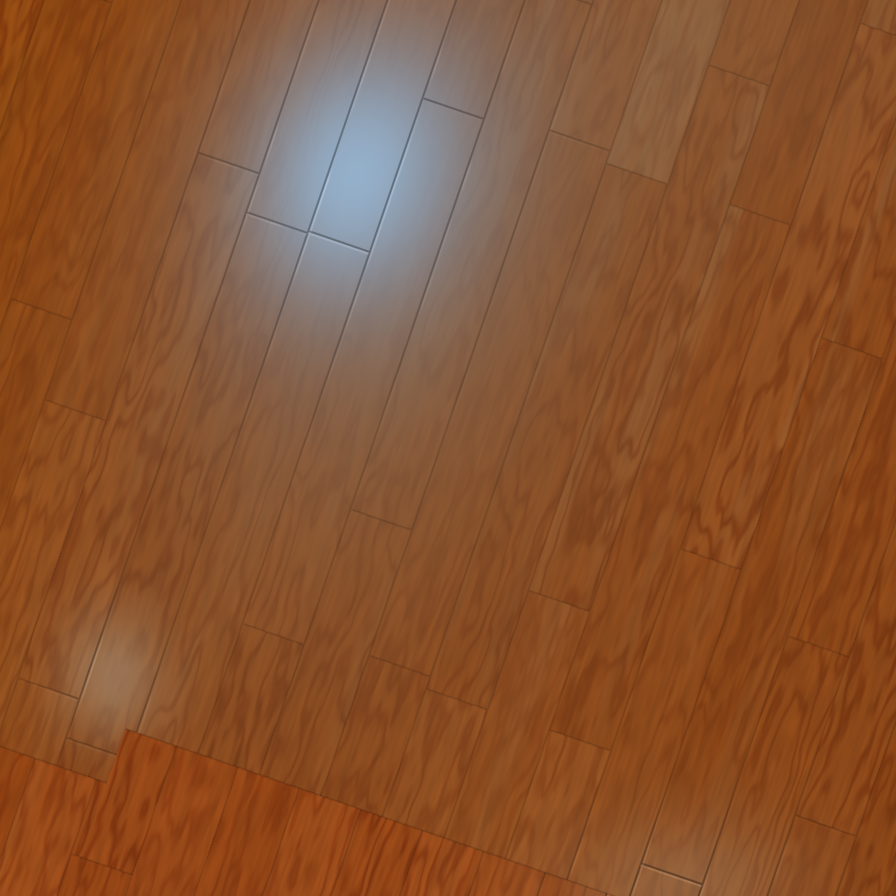
Write a Shadertoy shader that draws this texture.

```glsl
#define PLANK_WIDTH 0.0725
#define PLANK_LENGTH 0.62
#define PLANK_SHIFT 0.0125
#define TILT 0.33
#define SEAM_WIDTH 0.0011
#define GRAIN_DEPTH 0.62
#define WOOD_ORANGE vec3(0.555, 0.275, 0.085)
#define WOOD_TAN vec3(0.585, 0.385, 0.215)
#define GRAIN_DARK vec3(0.425, 0.170, 0.045)
#define HAZE_COLOR vec3(0.520, 0.405, 0.310)
#define SHEEN_COLOR vec3(0.475, 0.490, 0.560)
#define GLARE_COLOR vec3(0.590, 0.715, 0.830)

float hash(vec2 p) {
    return fract(sin(dot(p, vec2(12.9898, 78.233))) * 43758.5453);
}

float noise(vec2 p) {
    vec2 i = floor(p), f = fract(p);
    f = f * f * (3.0 - 2.0 * f);
    return mix(mix(hash(i), hash(i + vec2(1, 0)), f.x),
               mix(hash(i + vec2(0, 1)), hash(i + vec2(1, 1)), f.x), f.y);
}

float fbm(vec2 p) {
    float sum = 0.0, amp = 0.5;
    for (int i = 0; i < 4; i++) {
        sum += amp * noise(p);
        p = p * 2.03 + 17.3;
        amp *= 0.5;
    }
    return sum;
}

// Soft elliptical spot of light
float spot(vec2 p, vec2 center, vec2 radius) {
    vec2 d = (p - center) / radius;
    return exp(-dot(d, d));
}

// Line of the given half width, at distance d
float line(float d, float halfWidth, float px) {
    return 1.0 - smoothstep(halfWidth - px, halfWidth + px, abs(d));
}

// x: growth rings, y: fine pores, z: pale streaks
vec3 woodGrain(vec2 q, float seed) {
    vec2 s = q + seed * vec2(37.0, 53.0);
    float warp = fbm(s * vec2(26.0, 5.5));
    float ripple = noise(s * vec2(75.0, 32.0));
    float rings = 0.5 + 0.5 * sin(38.0 * warp + 2.2 * ripple + q.x * 90.0);
    float pores = noise(s * vec2(330.0, 34.0)) * 0.6 + noise(s * vec2(170.0, 20.0)) * 0.4;
    float streak = smoothstep(0.48, 0.72, fbm(s * vec2(30.0, 2.6) + 9.0));
    return vec3(pow(rings, 2.2), pores, streak);
}

void mainImage(out vec4 fragColor, in vec2 fragCoord) {
    vec2 uv = fragCoord / iResolution.xy;
    float px = 0.75 / iResolution.y;

    // Floor frame: q.x across the planks, q.y along them
    float c = cos(TILT), s = sin(TILT);
    vec2 q = vec2(c * uv.x - s * uv.y, s * uv.x + c * uv.y);

    // Overlapping section in the lower left corner
    float stepX = 0.072;
    float edgeY = q.x < stepX ? 0.158 : 0.222;
    float section = 1.0 - smoothstep(edgeY - px, edgeY + px, q.y);
    float inSection = step(q.y, edgeY);

    // Staggered planks
    float across = (q.x - PLANK_SHIFT) / PLANK_WIDTH + 0.35 * inSection;
    float row = floor(across) + 40.0 * inSection;
    float along = q.y / PLANK_LENGTH + hash(vec2(row, 3.7));
    float seed = hash(vec2(row, floor(along)));
    float tone = hash(vec2(seed * 91.0, row));
    float sideDist = (fract(across + 0.5) - 0.5) * PLANK_WIDTH;
    float endDist = (fract(along + 0.5) - 0.5) * PLANK_LENGTH;

    // Lights
    float glare = spot(q, vec2(0.115, 0.890), vec2(0.105, 0.135));
    float sheen = spot(q, vec2(0.125, 0.900), vec2(0.165, 0.225));
    float haze = 0.65 * spot(q, vec2(0.200, 0.800), vec2(0.280, 0.450));
    haze += 0.30 * spot(uv, vec2(0.850, 0.980), vec2(0.280, 0.250));
    float lowSpot = spot(uv, vec2(0.125, 0.245), vec2(0.060, 0.075)) * (1.0 - section);
    float cornerSpot = spot(uv, vec2(0.760, 0.010), vec2(0.140, 0.080));

    // Wood, with paler streaks toward the upper right
    vec3 grain = woodGrain(q, seed);
    float pale = spot(uv, vec2(0.720, 0.880), vec2(0.300, 0.400));
    vec3 col = mix(WOOD_ORANGE, WOOD_TAN, 0.28 * tone + grain.z * (0.15 + 0.55 * pale));
    float ringDepth = GRAIN_DEPTH * (0.45 + 0.55 * hash(vec2(seed, 8.1)));
    col = mix(col, GRAIN_DARK, grain.x * ringDepth * (1.0 - 0.4 * haze));
    col *= 0.92 + 0.16 * grain.y;
    col *= 0.96 + 0.08 * tone;
    col = mix(col, col * vec3(1.05, 0.96, 0.88), section);
    col *= mix(vec3(1.0, 0.94, 0.55), vec3(1.0), smoothstep(-0.35, 0.08, q.x));

    // Reflections veil the grain
    col = mix(col, HAZE_COLOR, clamp(haze, 0.0, 0.7) * (1.0 - section));
    col = mix(col, SHEEN_COLOR, 0.62 * sheen);
    col = mix(col, GLARE_COLOR, 0.90 * glare);
    col = mix(col, vec3(0.64, 0.53, 0.42), 0.70 * lowSpot + 0.45 * cornerSpot);

    // Seams: faint in plain wood, crisp with a lit lip under the lights
    float lit = clamp(sheen + lowSpot + cornerSpot, 0.0, 1.0);
    float seam = max(line(sideDist, SEAM_WIDTH, px), line(endDist, SEAM_WIDTH, px));
    float lip = max(line(sideDist - 2.2 * SEAM_WIDTH, SEAM_WIDTH, px),
                    line(endDist + 2.2 * SEAM_WIDTH, SEAM_WIDTH, px));
    col *= 1.0 - seam * (0.12 + 0.22 * lit);
    col += lip * lit * 0.09 * smoothstep(0.25, 0.7, noise(q * 28.0 + row));

    // Thin shadow on the section edge
    col *= 1.0 - 0.14 * line(q.y - edgeY, SEAM_WIDTH, px);

    fragColor = vec4(clamp(col, 0.0, 1.0), 1.0);
}
```
